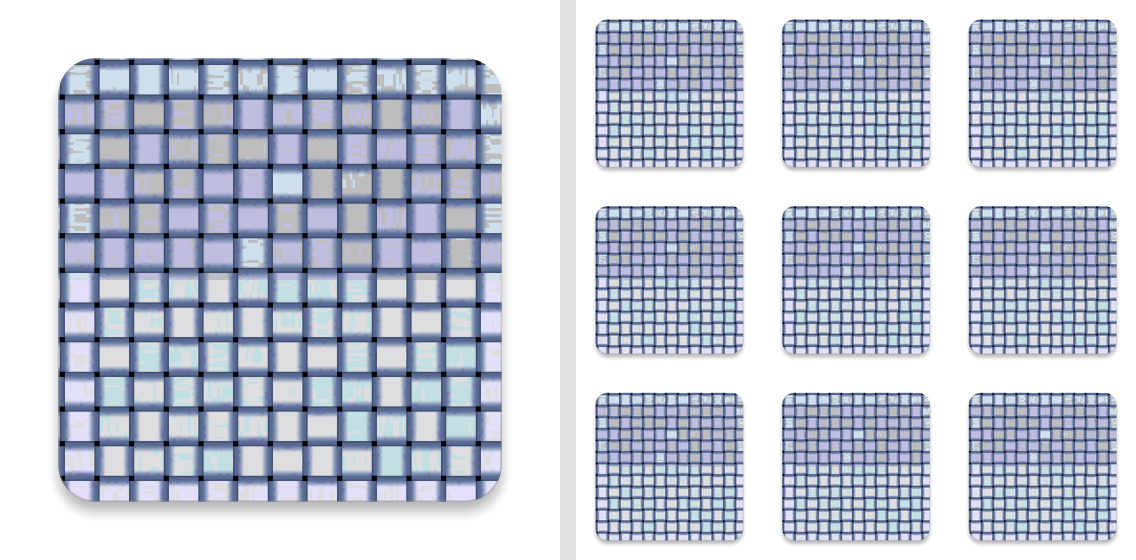
Left, the tile; right, the same tile 3 across and 3 down.
Reproduce this pattern procedurally as a three.js fragment shader.

```glsl
// A rounded card of plain basket weave, lying on white with a soft drop shadow.
// Strips pass over and under in a checkerboard, each shaded across its width;
// stretched value noise stains them, and the white margin lets the tile join.
varying vec2 vUv;

const float PITCH = 0.0619;                  // one weave cell, in canvas units
const vec2 FIRST_KNOT = vec2(0.1113, 0.1458);
const float GAP = 0.15;                      // knot size, in cells
const float SOFT = 0.0012;                   // edge softness, in canvas units
const float CARD_HALF = 0.396;
const float CARD_RADIUS = 0.066;

const vec3 WHITE = vec3(1.0);
const vec3 INK = vec3(0.01, 0.01, 0.02);
const vec3 NAVY = vec3(0.23, 0.28, 0.42);
const vec3 SLATE = vec3(0.34, 0.42, 0.57);
const vec3 STEEL = vec3(0.48, 0.55, 0.69);
const vec3 VIOLET = vec3(0.40, 0.40, 0.64);
const vec3 GREY = vec3(0.74, 0.74, 0.745);
const vec3 LAVENDER = vec3(0.75, 0.74, 0.88);
const vec3 PEARL = vec3(0.87, 0.87, 0.88);
const vec3 AQUA = vec3(0.76, 0.88, 0.89);
const vec3 LILAC = vec3(0.89, 0.88, 0.99);

float hash(vec2 p) {
  vec3 q = fract(vec3(p.xyx) * 0.1031);
  q += dot(q, q.yzx + 33.33);
  return fract((q.x + q.y) * q.z);
}

// Value noise with plateaus, so that it forms small blocks
float blockNoise(vec2 p) {
  vec2 i = floor(p);
  vec2 f = smoothstep(0.3, 0.7, fract(p));
  float low = mix(hash(i), hash(i + vec2(1.0, 0.0)), f.x);
  float high = mix(hash(i + vec2(0.0, 1.0)), hash(i + vec2(1.0)), f.x);
  return mix(low, high, f.y);
}

float roundedBox(vec2 p, float halfSize, float radius) {
  vec2 q = abs(p) - halfSize + radius;
  return length(max(q, 0.0)) + min(max(q.x, q.y), 0.0) - radius;
}

// Flat face in the middle of a strip, darkening towards its rims
vec3 shadeStrip(vec3 face, float across, float tint) {
  float t = across / (0.5 + 0.5 * GAP);
  vec3 rim = mix(STEEL, SLATE, smoothstep(0.62, 0.82, t));
  rim = mix(rim, VIOLET, 0.55 * tint);
  rim = mix(rim, NAVY, smoothstep(0.86, 1.0, t));
  return mix(face, rim, smoothstep(0.4, 0.7, t));
}

// Face colour: grey above, pearl below, with stains that differ by cell
vec3 stripFace(vec2 cell, vec2 local, float height) {
  float lower = 1.0 - smoothstep(0.5 - SOFT, 0.5 + SOFT, height);
  float border = max(step(cell.x, 0.5), step(11.5, cell.x));
  float topRow = step(10.5, cell.y);
  float bottomRow = step(cell.y, -0.5);
  float pale = max(topRow, step(0.9, hash(cell + 71.0)));
  pale = max(pale, border * mod(cell.y, 2.0));

  vec3 upperStain = mix(LAVENDER, mix(AQUA, LILAC, 0.4), pale);
  vec3 lowerStain = mix(AQUA, LILAC, max(border, bottomRow));
  vec3 base = mix(GREY, PEARL, lower);
  vec3 stain = mix(upperStain, lowerStain, lower);

  // Bars lie across the strip; some cells are bare and some fully stained
  float amount = hash(cell + 17.0) * 1.3 - mix(0.1, 0.35, lower);
  amount = max(amount, 0.6 * max(border, max(topRow, bottomRow)));
  float n = blockNoise(vec2(local.x * 3.0, local.y * 12.0) + cell * 19.0 + 400.0);
  return mix(base, stain, 1.0 - smoothstep(amount - 0.05, amount + 0.05, n));
}

vec3 weave(vec2 uv) {
  vec2 grid = (uv - FIRST_KNOT) / PITCH;
  vec2 cell = floor(grid);
  vec2 local = fract(grid) - 0.5;
  float upright = mod(cell.x + cell.y, 2.0);
  vec2 strip = upright > 0.5 ? local : local.yx;   // x across, y along
  vec2 reach = abs(strip);

  vec3 face = stripFace(cell, strip, uv.y);
  float tint = smoothstep(0.72, 0.8, blockNoise(grid * 9.0 + 200.0));

  // The gap at each end shows the rim of the crossing strip
  float edge = 0.5 - 0.5 * GAP;
  float soft = SOFT / PITCH;
  vec2 inGap = smoothstep(edge - soft, edge + soft, reach);
  vec3 own = shadeStrip(face, reach.x, tint);
  vec3 crossing = shadeStrip(face, 1.0 - reach.y, tint);
  return mix(mix(own, crossing, inGap.y), INK, inGap.x * inGap.y);
}

void main() {
  vec2 p = vUv - 0.5;

  // Shadow falling below the card
  float shadow = roundedBox(p + vec2(0.0, 0.018), CARD_HALF - 0.002, CARD_RADIUS);
  vec3 color = WHITE * (1.0 - 0.27 * (1.0 - smoothstep(-0.018, 0.022, shadow)));

  // Card with a thin grey lower rim
  float card = roundedBox(p, CARD_HALF, CARD_RADIUS);
  float rim = smoothstep(-0.004, 0.0, card) * smoothstep(0.25, -0.35, p.y);
  vec3 surface = mix(weave(vUv), vec3(0.5), 0.6 * rim);
  color = mix(color, surface, 1.0 - smoothstep(-SOFT, SOFT, card));

  gl_FragColor = vec4(color, 1.0);
}
```
